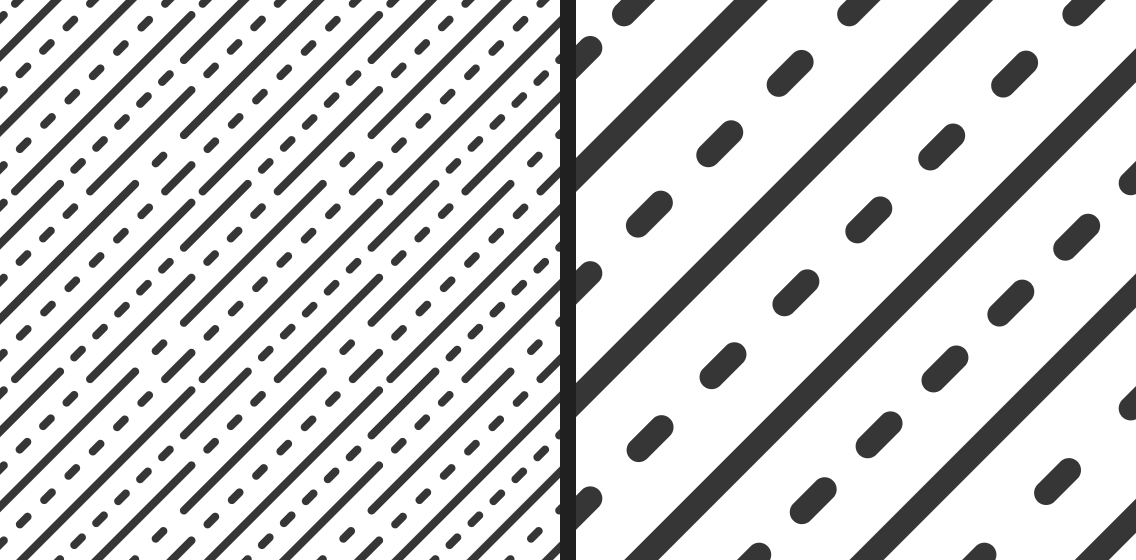
Left, the full canvas; right, a detail of the centre.
Give the GLSL for this pattern, as a Shadertoy shader.

```glsl
#define REPEATS 2.984      // tiles across the canvas height
#define LINE_WIDTH 0.0428  // in tile units, like all lengths below
#define FIRST_LINE 0.1     // offset of the diagonals from the tile corner
#define LINE_PITCH 0.2     // step of x + y between diagonals
#define OVERHANG 0.04      // how far solid strokes pass the tile edge
#define DASH_HALF 0.0405   // half length of a dash
#define INK vec3(0.212, 0.212, 0.216)
#define PAPER vec3(1.0)

// Dashes on each dashed diagonal and the spacing between them
const float dashCount[4] = float[4](3.0, 6.0, 5.0, 1.0);
const float dashPitch[4] = float[4](0.250, 0.259, 0.234, 1.0);

// q = (along, across) in unnormalised diagonal axes, so scaled by sqrt(2)
float strokeDistance(vec2 q, float halfLength) {
    q.x -= clamp(q.x, -halfLength, halfLength);
    return length(q) * 0.70710678 - 0.5 * LINE_WIDTH;
}

// Alternating solid and dashed diagonals, symmetric in the tile
float tileDistance(vec2 p) {
    float along = p.x - p.y;
    float nearest = 1e3;
    for (int k = 1; k <= 9; k++) {
        float offset = FIRST_LINE + LINE_PITCH * float(k);
        float across = p.x + p.y - offset;
        float center = 0.0;
        float halfLength = min(offset, 2.0 - offset) + OVERHANG;
        if (k % 2 == 0) {
            // Snap to the closest dash of the centred row
            int row = k / 2 - 1;
            float pitch = dashPitch[row];
            float last = 0.5 * (dashCount[row] - 1.0);
            float index = clamp(round(along / pitch + last), 0.0, 2.0 * last);
            center = (index - last) * pitch;
            halfLength = DASH_HALF;
        }
        nearest = min(nearest, strokeDistance(vec2(along - center, across), halfLength));
    }
    return nearest;
}

void mainImage(out vec4 fragColor, in vec2 fragCoord) {
    // Tiles start at the top left, with y pointing down
    vec2 p = vec2(fragCoord.x, iResolution.y - fragCoord.y) / iResolution.y * REPEATS;
    vec2 local = fract(p);

    // Neighbouring tiles contribute their overhanging ends
    float d = 1e3;
    for (int j = -1; j <= 1; j++)
        for (int i = -1; i <= 1; i++)
            d = min(d, tileDistance(local - vec2(i, j)));

    float pixel = REPEATS / iResolution.y;
    float coverage = clamp(0.5 - d / pixel, 0.0, 1.0);
    fragColor = vec4(mix(PAPER, INK, coverage), 1.0);
}
```
